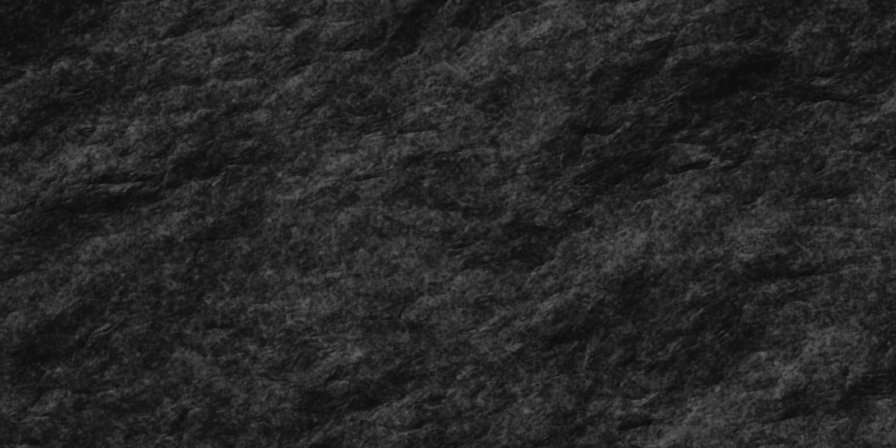
Write a WebGL 2 fragment shader that draws this texture.

```glsl
#version 300 es
precision highp float;
// Dark, rough rock face: broken relief lit from above, with diagonal shadowed hollows.

uniform vec2 u_resolution;
out vec4 fragColor;

// Tone
const vec3  ROCK_COLOR     = vec3(0.135);   // median grey of the stone
const float TONE_SPREAD    = 0.42;          // exponential contrast
const float TONE_LIMIT     = 2.8;           // soft ceiling and floor
const float TONE_OFFSET    = 0.24;

// Direction of the strata and light
const float STRATA_ANGLE   = 0.50;
const float STRATA_SQUEEZE = 1.4;           // compression across the strata
const vec2  LIGHT_DIR      = vec2(-0.42, 0.907);
const float LIGHT_STEP     = 0.004;

// Relief
const int   RELIEF_OCTAVES = 5;
const float RELIEF_FREQ    = 6.5;
const float RELIEF_DECAY   = 0.46;          // height lost with each octave
const vec2  WARP_BROAD     = vec2(2.7, 0.035);  // frequency, amount
const vec2  WARP_RAGGED    = vec2(19.0, 0.011);

// Weights of the layers
const float RELIEF_GAIN    = 0.21;
const float BROAD_GAIN     = 0.80;
const float MOTTLE_GAIN    = 0.70;
const float GRAIN_GAIN     = 0.90;
const float SPECK_GAIN     = 0.80;
const float HOLLOW_DEPTH   = 1.20;
const float POCKET_DEPTH   = 0.85;
const float CRACK_DEPTH    = 0.55;

const mat2 OCTAVE_TURN = mat2(0.8, 0.6, -0.6, 0.8);

float hash(vec2 cell) {
    vec3 v = fract(cell.xyx * 0.1031);
    v += dot(v, v.yzx + 33.33);
    return fract((v.x + v.y) * v.z);
}

// Smooth value noise in -1..1
float noise(vec2 p) {
    vec2 cell = floor(p);
    vec2 f = p - cell;
    vec2 s = f * f * f * (f * (f * 6.0 - 15.0) + 10.0);
    float low  = mix(hash(cell), hash(cell + vec2(1, 0)), s.x);
    float high = mix(hash(cell + vec2(0, 1)), hash(cell + vec2(1, 1)), s.x);
    return 2.0 * mix(low, high, s.y) - 1.0;
}

float fbm(vec2 p) {
    float sum = 0.0;
    float amp = 0.6;
    for (int i = 0; i < 4; i++) {
        sum += amp * noise(p);
        p = OCTAVE_TURN * p * 2.1 + 17.3;
        amp *= 0.5;
    }
    return sum;
}

vec2 warp(vec2 q, vec2 scale) {
    vec2 w = OCTAVE_TURN * q * scale.x;
    return q + scale.y * vec2(noise(w + 41.7), noise(w + 83.1));
}

// Canvas position to warped coordinates along and across the strata
vec2 strata(vec2 p) {
    float c = cos(STRATA_ANGLE);
    float s = sin(STRATA_ANGLE);
    vec2 q = vec2(c * p.x + s * p.y, STRATA_SQUEEZE * (c * p.y - s * p.x));
    return warp(warp(q, WARP_BROAD), WARP_RAGGED);
}

// Soft swells alternating with creased octaves
float rockHeight(vec2 p) {
    vec2 q = strata(p) * RELIEF_FREQ;
    float amp = 1.0 / RELIEF_FREQ;
    float sum = 0.0;
    for (int i = 0; i < RELIEF_OCTAVES; i++) {
        float n = noise(q);
        sum += amp * (i % 2 == 0 ? n : abs(n));
        q = OCTAVE_TURN * q * 2.0 + 7.9;
        amp *= RELIEF_DECAY;
    }
    return sum;
}

void main() {
    vec2 p = gl_FragCoord.xy / u_resolution.y;
    vec2 q = strata(p);

    // Faces turned to the light brighten, the others darken
    float slope = (rockHeight(p) - rockHeight(p + LIGHT_DIR * LIGHT_STEP)) / LIGHT_STEP;

    // Broad patches, mineral mottling, fine grain and pale specks
    float broad  = fbm(q * 3.0 + 5.2);
    float mottle = 0.6 * noise(q * 23.0 + 11.0) + 0.6 * noise(OCTAVE_TURN * p * 52.0);
    float grain  = 0.6 * noise(p * 97.0 + 3.7) + 0.8 * noise(OCTAVE_TURN * p * 180.0);
    float speck  = smoothstep(0.45, 0.90, noise(OCTAVE_TURN * p * 74.0 + 37.0));

    // Long hollows and short pockets, both with ragged edges
    float ragged = 0.14 * mottle + 0.05 * grain - 0.03 * slope;
    float hollow = smoothstep(0.26, 0.56, fbm(q * vec2(1.4, 2.9) + 29.4) + ragged);
    float pocket = smoothstep(0.22, 0.46, fbm(q * vec2(6.0, 9.0) + 57.8) + ragged);

    // Short, sparse cracks
    float crack = 1.0 - smoothstep(0.0, 0.07, abs(noise(q * 8.0 + 63.0) + 0.25 * mottle));
    crack *= smoothstep(0.0, 0.4, noise(q * 5.3 + 91.0));

    float tone = TONE_OFFSET + RELIEF_GAIN * slope + BROAD_GAIN * broad
               + MOTTLE_GAIN * mottle + GRAIN_GAIN * grain + SPECK_GAIN * speck
               - HOLLOW_DEPTH * hollow - POCKET_DEPTH * pocket - CRACK_DEPTH * crack;
    tone = TONE_LIMIT * tanh(tone / TONE_LIMIT);

    fragColor = vec4(ROCK_COLOR * exp(TONE_SPREAD * tone), 1.0);
}
```
